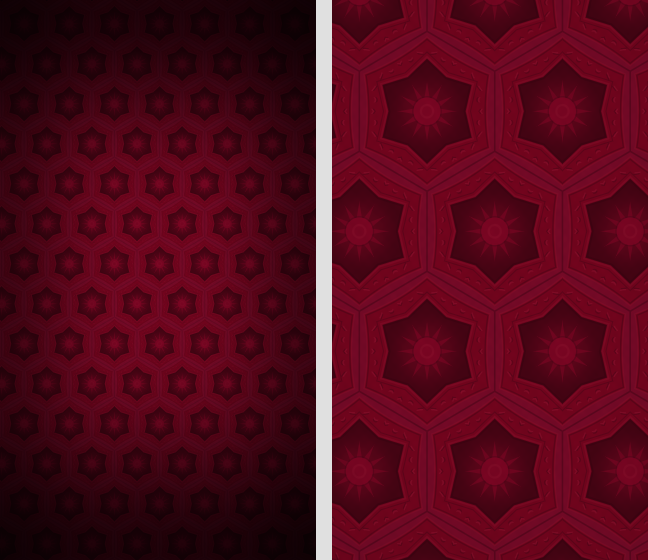
Left, the full canvas; right, a detail of the centre.
A Shadertoy shader for this pattern:

```glsl
// Dark crimson wallpaper of staggered hexagons, each holding a six-pointed star and a rayed rosette.
// Each cell is folded into one mirrored wedge, so that straight lines in the wedge draw the motif.
// Whole repeat counts and periodic light and weave keep opposite edges continuous.

const float PI = 3.14159265;
const vec2 REPEATS = vec2(7.0, 7.0);      // columns, pairs of staggered rows
const vec2 PERIOD = vec2(1.0, 1.7320508); // one column by two rows, in cell widths
const vec2 ANCHOR = vec2(0.505, 0.529);   // canvas position of one cell centre

const vec3 RING = vec3(0.415, 0.015, 0.105);
const vec3 BAND = vec3(0.425, 0.035, 0.140);
const vec3 STAR = vec3(0.270, 0.015, 0.075);
const vec3 ROSETTE = vec3(0.445, 0.020, 0.125);
const vec3 TRIM = vec3(0.50, 0.06, 0.16);
const vec3 SHADE = vec3(0.24, 0.012, 0.075);

// Coverage of the region where d is negative
float fill(float d, float px) {
    return clamp(0.5 - d / px, 0.0, 1.0);
}

// Coverage of a stroke, fading when thinner than a pixel
float stroke(float d, float halfWidth, float px) {
    float w = max(halfWidth, 0.5 * px);
    return halfWidth / w * fill(abs(d) - w, px);
}

// Offset from the nearest centre of the staggered grid
vec2 hexCell(vec2 p) {
    vec2 a = mod(p + 0.5 * PERIOD, PERIOD) - 0.5 * PERIOD;
    vec2 b = mod(p, PERIOD) - 0.5 * PERIOD;
    return dot(a, a) < dot(b, b) ? a : b;
}

// Mirror into a wedge: x points at a hexagon side, y runs along that side
vec2 foldWedge(vec2 p, float sectors) {
    float sector = 2.0 * PI / sectors;
    float angle = atan(p.y, p.x);
    angle = abs(mod(angle + 0.5 * sector, sector) - 0.5 * sector);
    return length(p) * vec2(cos(angle), sin(angle));
}

// Signed distance to the star edge between its valley and its tip
float starDistance(vec2 wedge, float valley, float tip) {
    vec2 start = vec2(valley, 0.0);
    vec2 along = tip * vec2(cos(PI / 6.0), sin(PI / 6.0)) - start;
    return dot(wedge - start, normalize(vec2(along.y, -along.x)));
}

// Lens-shaped border band with a seam and pale rims
vec3 addBorder(vec3 color, vec2 wedge, float px) {
    float inset = 0.5 - wedge.x;
    float t = wedge.y / 0.289;
    float width = 0.058 - 0.026 * t * t;
    color = mix(color, BAND, fill(inset - width, px));
    color = mix(color, TRIM, 0.45 * stroke(inset - width, 0.005, px));
    color = mix(color, SHADE, 0.45 * stroke(inset - width - 0.013, 0.005, px));
    return mix(color, SHADE, 0.5 * stroke(inset, 0.006, px));
}

// Broken scrollwork between border and star
vec3 addScrolls(vec3 color, vec2 wedge, float px) {
    float wave = wedge.x - 0.395 - 0.014 * sin(wedge.y * 58.0);
    float dashes = smoothstep(-0.2, 0.5, cos(wedge.y * 76.0));
    float extent = fill(wedge.y - 0.21, px);
    color = mix(color, SHADE, 0.4 * extent * dashes * stroke(wave + 0.012, 0.006, px));
    return mix(color, TRIM, 0.6 * extent * dashes * stroke(wave, 0.006, px));
}

// Dark star with a double outline
vec3 addStar(vec3 color, vec2 wedge, float px) {
    float d = starDistance(wedge, 0.285, 0.38);
    float glow = 1.0 - smoothstep(0.06, 0.32, length(wedge));
    color = mix(color, STAR * (0.92 + 0.35 * glow), fill(d, px));
    color = mix(color, SHADE, 0.4 * stroke(d - 0.035, 0.004, px));
    color = mix(color, STAR * 0.75, 0.5 * stroke(d + 0.010, 0.006, px));
    return mix(color, TRIM, 0.4 * stroke(d - 0.010, 0.006, px));
}

// Twelve rays around a small disc
vec3 addRosette(vec3 color, vec2 p, float px) {
    float r = length(p);
    vec2 ray = foldWedge(p, 12.0);
    float rayEdge = ray.y - 0.17 * (0.21 - ray.x);
    color = mix(color, ROSETTE, 0.65 * fill(rayEdge, px));
    color = mix(color, ROSETTE, 0.9 * fill(r - 0.10, px));
    color = mix(color, SHADE, 0.35 * stroke(r - 0.105, 0.005, px));
    return mix(color, TRIM, 0.4 * stroke(r - 0.045, 0.008, px));
}

// Smooth bump, flat at both ends of the unit interval
float bump(float t) {
    float s = sin(PI * t);
    s *= s;
    return s * (2.0 - s);
}

// Faint woven grain from layered periodic sines
float weave(vec2 uv) {
    vec2 q = 2.0 * PI * uv;
    return sin(q.x * 83.0 + 2.0 * sin(q.y * 9.0)) * sin(q.y * 131.0)
         + 0.6 * sin(q.x * 31.0 + q.y * 47.0 + 2.0 * sin(q.x * 5.0));
}

void mainImage(out vec4 fragColor, in vec2 fragCoord) {
    vec2 uv = fragCoord / iResolution.xy;
    float px = REPEATS.x / iResolution.x;
    vec2 p = hexCell((uv - ANCHOR) * REPEATS * PERIOD);
    vec2 wedge = foldWedge(p, 6.0);

    vec3 color = addScrolls(RING, wedge, px);
    color = addBorder(color, wedge, px);
    color = addStar(color, wedge, px);
    color = addRosette(color, p, px);

    // Vignette and grain
    float light = 1.06 * mix(0.55, 1.0, bump(uv.x)) * mix(0.27, 1.0, bump(uv.y));
    fragColor = vec4(color * light * (1.0 + 0.015 * weave(uv)), 1.0);
}
```
